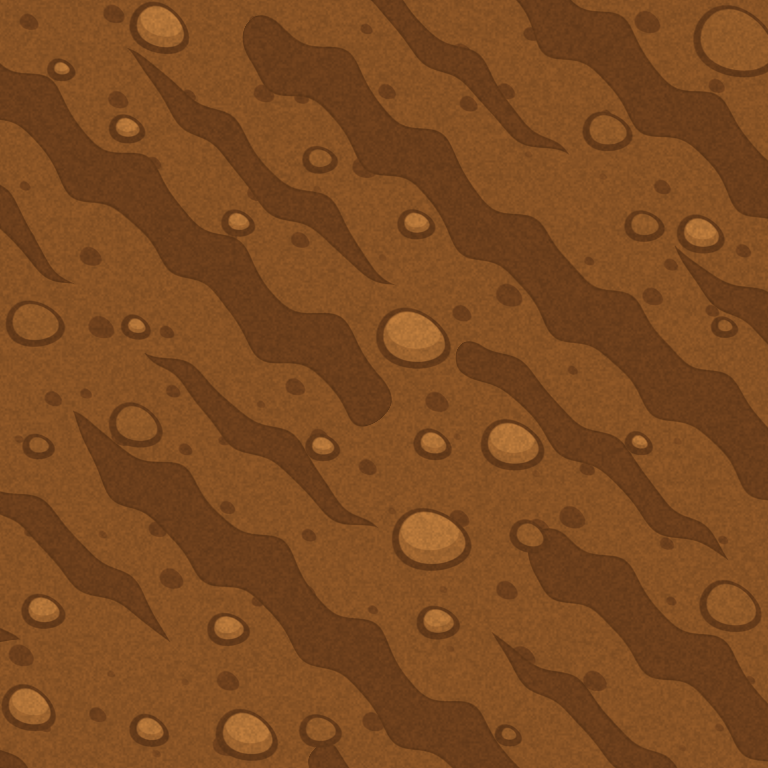
Reproduce this texture procedurally as a three.js fragment shader.

```glsl
// Cartoon brown soil: wavy dark diagonal furrows, rimmed pebbles, dark specks and fine grain.
varying vec2 vUv;

const vec3 SOIL = vec3(0.528, 0.321, 0.143);
const vec3 FURROW = vec3(0.418, 0.243, 0.108);
const vec3 FURROW_EDGE = vec3(0.375, 0.217, 0.092);
const vec3 RIM = vec3(0.385, 0.224, 0.098);
const vec3 PEBBLE_FLAT = vec3(0.565, 0.350, 0.158);
const vec3 PEBBLE_SHADE = vec3(0.605, 0.382, 0.178);
const vec3 PEBBLE_LIGHT = vec3(0.695, 0.452, 0.218);

const vec2 ALONG = vec2(0.766, -0.643);   // downhill direction of the furrows
const vec2 ACROSS = vec2(0.643, 0.766);
const float TAU = 6.2832;

vec3 hash3(vec2 p) {
  vec3 h = fract(p.xyx * vec3(0.1031, 0.1030, 0.0973));
  h += dot(h, h.yxz + 33.33);
  return fract((h.xxy + h.yzz) * h.zyx);
}

float noise(vec2 p) {
  vec2 i = floor(p), f = fract(p);
  f = f * f * (3.0 - 2.0 * f);
  float low = mix(hash3(i).x, hash3(i + vec2(1.0, 0.0)).x, f.x);
  float high = mix(hash3(i + vec2(0.0, 1.0)).x, hash3(i + vec2(1.0)).x, f.x);
  return mix(low, high, f.y);
}

float cover(float dist) {
  return 1.0 - smoothstep(-0.0013, 0.0013, dist);
}

vec2 rotate(vec2 p, float angle) {
  float c = cos(angle), s = sin(angle);
  return vec2(c * p.x - s * p.y, s * p.x + c * p.y);
}

// Width factor near a furrow end: round when pointed is 0, a long tip when 1
float taper(float dist, float halfWidth, float pointed) {
  float k = clamp(dist / mix(halfWidth, 0.17, pointed), 0.0, 1.0);
  return pow(k * (2.0 - k), mix(0.5, 1.0, pointed));
}

// Rows alternate between long wide furrows and short thin ones
float furrowDistance(vec2 p) {
  vec2 q = vec2(dot(p, ALONG), dot(p, ACROSS));
  q.y += 0.016 * (noise(p * 9.0 + 40.0) - 0.5);
  float nearest = 1.0;
  for (int i = -1; i <= 9; i++) {
    float row = float(i);
    float thin = mod(row + 2.0, 2.0);
    vec3 rowSeed = hash3(vec2(row + 21.0, 7.0));
    float period = mix(1.35, 0.58, thin);
    float x = q.x + 2.0 + rowSeed.x * period;
    float segment = floor(x / period);
    vec3 seed = hash3(vec2(segment + 5.0, row + 63.0));
    float fromStart = x - segment * period;
    float toEnd = mix(1.05, 0.34, thin) + 0.13 * seed.x - fromStart;
    float halfWidth = mix(0.036, 0.021, thin) * (0.9 + 0.25 * seed.y);
    float phase = TAU * (q.x / 0.163 + rowSeed.y);
    float bend = mix(0.012, 0.009, thin) * sin(phase + 0.5 * sin(phase));
    float width = halfWidth * (1.0 + 0.14 * sin(phase + 1.4));
    width *= taper(fromStart, halfWidth, step(0.35, seed.z));
    width *= taper(toEnd, halfWidth, max(thin, step(0.5, seed.y)));
    float dist = abs(q.y - 0.14 - 0.135 * row - bend) - width;
    nearest = min(nearest, max(dist, -min(fromStart, toEnd)));
  }
  return nearest;
}

float eggDistance(vec2 p, float radius) {
  p.y *= 1.32 + 0.22 * clamp(p.x / radius, -1.0, 1.0);
  return (length(p) - radius) * 0.85;
}

vec3 paintSpecks(vec3 color, vec2 p, float cells) {
  vec2 home = floor(p * cells);
  for (int k = 0; k < 9; k++) {
    vec2 cell = home + vec2(mod(float(k), 3.0), floor(float(k) / 3.0)) - 1.0;
    vec3 seed = hash3(cell + 131.0);
    vec2 q = rotate(p - (cell + 0.2 + 0.6 * seed.xy) / cells, 0.5);
    float radius = mix(0.005, 0.018, seed.z * seed.z);
    float strength = mix(0.5, 0.95, smoothstep(0.1, 0.5, seed.z));
    color = mix(color, FURROW, strength * cover(eggDistance(q, radius)));
  }
  return color;
}

vec3 paintPebble(vec3 color, vec2 q, float radius, float lit) {
  float body = eggDistance(q, radius);
  float rim = eggDistance(q + vec2(0.0, 0.0025), radius + 0.0085);
  float cap = eggDistance(q - radius * vec2(-0.14, 0.30), radius * 0.88);
  vec3 face = mix(PEBBLE_SHADE, PEBBLE_LIGHT, cover(max(cap, body + 0.001)));
  color = mix(color, RIM, cover(rim));
  return mix(color, mix(PEBBLE_FLAT, face, lit), cover(body));
}

// Big and small pebbles share a checkerboard and shrink to stay off the furrows
vec3 paintPebbles(vec3 color, vec2 p, float cells) {
  vec2 home = floor(p * cells);
  for (int k = 0; k < 9; k++) {
    vec2 cell = home + vec2(mod(float(k), 3.0), floor(float(k) / 3.0)) - 1.0;
    vec3 seed = hash3(cell + 57.0);
    vec3 look = hash3(cell + 211.0);
    vec2 center = (cell + 0.28 + 0.44 * seed.xy) / cells;
    float small = mod(cell.x + cell.y, 2.0);
    float radius = mix(mix(0.027, 0.051, seed.z * seed.z), mix(0.010, 0.023, seed.z), small);
    radius = min(radius, furrowDistance(center) - 0.009);
    if (radius > 0.009) {
      vec2 q = rotate(p - center, 0.15 + 0.4 * look.x);
      color = paintPebble(color, q, radius, step(mix(0.3, 0.5, small), look.y));
    }
  }
  return color;
}

void main() {
  vec3 color = paintSpecks(SOIL, vUv, 11.0);
  float furrow = furrowDistance(vUv);
  vec3 trench = mix(FURROW_EDGE, FURROW, smoothstep(0.001, 0.005, -furrow));
  color = mix(color, trench, cover(furrow));
  color = paintPebbles(color, vUv, 8.0);
  float grain = 0.6 * noise(vUv * 390.0) + 0.4 * noise(vUv * 210.0 + 17.0) - 0.5;
  gl_FragColor = vec4(color * (1.0 + 0.22 * grain), 1.0);
}
```
